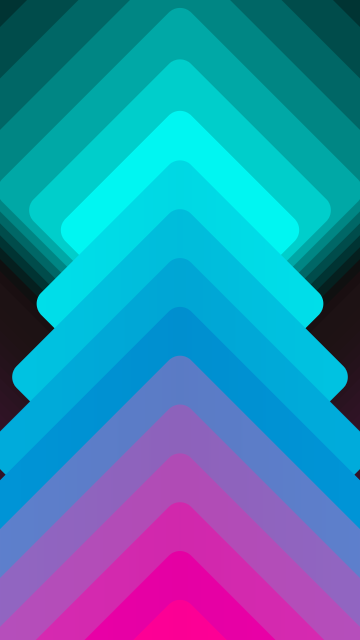
Give the GLSL for this background, as a Shadertoy shader.

```glsl
// Overlapping rounded diamonds: teal ones fading to dark, and a cyan-to-pink stack in front.

// Lengths are in canvas heights; steps are the change per layer.
const float CORNER_RADIUS = 0.0247;

const int   REAR_COUNT = 24;
const float REAR_Y = 0.6406;
const float REAR_Y_STEP = 0.0309;
const float REAR_REACH = 0.1862;
const float REAR_REACH_STEP = 0.0495;
const float REAR_FADE_LAYERS = 10.0;
const float REAR_FADE_POWER = 1.7;

const int   FRONT_COUNT = 10;
const float FRONT_Y = 0.5254;
const float FRONT_Y_STEP = -0.1145;
const float FRONT_REACH = 0.2240;
const float FRONT_REACH_STEP = 0.0382;
const float SIDE_LIGHT = 0.12;

const vec3 TEAL = vec3(0.0, 0.965, 0.950);
const vec3 DARK_BROWN = vec3(0.115, 0.070, 0.078);
const vec3 DARK_PLUM = vec3(0.200, 0.075, 0.160);

const vec3 FRONT_COLORS[FRONT_COUNT] = vec3[FRONT_COUNT](
    vec3(0.00, 0.86, 0.905), vec3(0.00, 0.75, 0.870),
    vec3(0.00, 0.66, 0.845), vec3(0.00, 0.57, 0.825),
    vec3(0.36, 0.49, 0.785), vec3(0.56, 0.39, 0.745),
    vec3(0.70, 0.30, 0.720), vec3(0.83, 0.16, 0.685),
    vec3(0.91, 0.00, 0.650), vec3(1.00, 0.00, 0.590));

// Signed distance to a rounded diamond whose tips lie "reach" from its centre
float diamondDistance(vec2 p, float reach) {
    vec2 turned = abs(vec2(p.x + p.y, p.x - p.y)) * 0.70711;
    float core = (reach - CORNER_RADIUS) * 0.70711;
    vec2 d = turned - core;
    return length(max(d, 0.0)) + min(max(d.x, d.y), 0.0) - CORNER_RADIUS;
}

float coverage(float dist) {
    return clamp(0.5 - dist * iResolution.y, 0.0, 1.0);
}

// Teal dims layer by layer, then brown and plum take over
vec3 rearColor(float layer) {
    float light = pow(max(1.0 - layer / REAR_FADE_LAYERS, 0.0), REAR_FADE_POWER);
    vec3 dark = mix(DARK_BROWN, DARK_PLUM, smoothstep(11.0, 24.0, layer));
    return max(TEAL * light, dark * smoothstep(6.0, 10.0, layer));
}

void mainImage(out vec4 fragColor, in vec2 fragCoord) {
    vec2 p = (fragCoord - vec2(0.5 * iResolution.x, 0.0)) / iResolution.y;
    vec3 color = DARK_PLUM;

    // Rear diamonds, from the largest to the smallest
    for (int i = REAR_COUNT - 1; i >= 0; i--) {
        float layer = float(i);
        vec2 center = vec2(0.0, REAR_Y + REAR_Y_STEP * layer);
        float dist = diamondDistance(p - center, REAR_REACH + REAR_REACH_STEP * layer);
        color = mix(color, rearColor(layer), coverage(dist));
    }

    // Front stack, each one lower and larger, slightly lighter at the sides
    float shade = 0.985 + SIDE_LIGHT * abs(p.x);
    for (int i = 0; i < FRONT_COUNT; i++) {
        float layer = float(i);
        vec2 center = vec2(0.0, FRONT_Y + FRONT_Y_STEP * layer);
        float dist = diamondDistance(p - center, FRONT_REACH + FRONT_REACH_STEP * layer);
        color = mix(color, FRONT_COLORS[i] * shade, coverage(dist));
    }

    fragColor = vec4(min(color, 1.0), 1.0);
}
```
